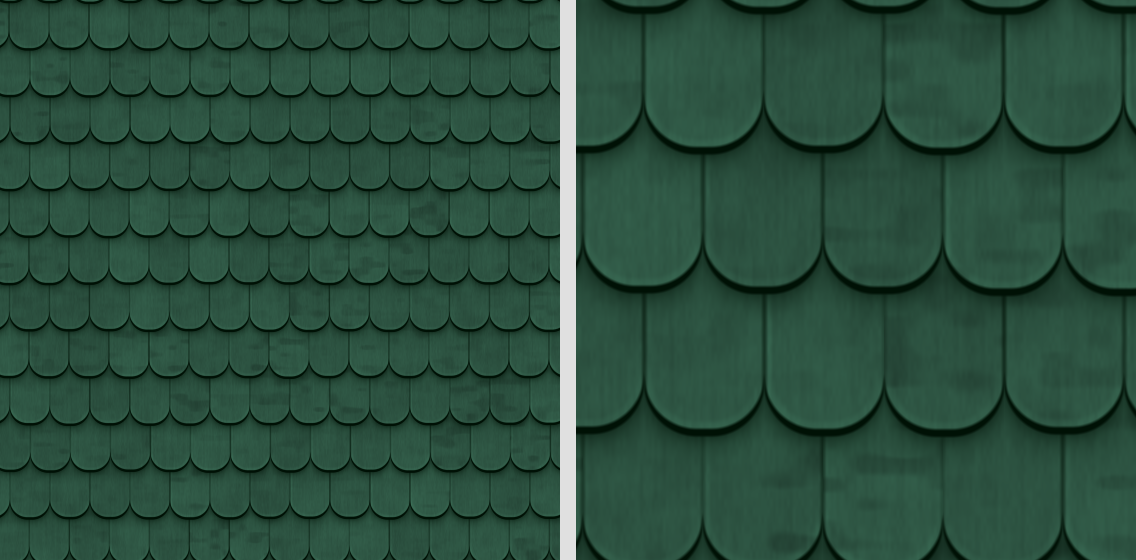
Left, the full canvas; right, a detail of the centre.
A three.js fragment shader for this texture:

```glsl
varying vec2 vUv;

const vec3 PAINT = vec3(0.178, 0.330, 0.260);
const vec3 DEEP = vec3(0.0, 0.065, 0.02);

float hash(vec2 p) {
  vec3 q = fract(vec3(p.xyx) * 0.1031);
  q += dot(q, q.yzx + 33.33);
  return fract((q.x + q.y) * q.z);
}

float noise(vec2 p) {
  vec2 i = floor(p);
  vec2 f = fract(p);
  f = f * f * (3.0 - 2.0 * f);
  return mix(mix(hash(i), hash(i + vec2(1.0, 0.0)), f.x),
             mix(hash(i + vec2(0.0, 1.0)), hash(i + 1.0), f.x), f.y);
}

// Distance to a long shingle with a rounded foot at height zero
float shingle(float x, float height) {
  vec2 corner = max(vec2(abs(x) - 0.06, 0.44 - height), 0.0);
  return length(corner) - 0.44;
}

// Painted wood with a tint, grain and smudges for each shingle
vec3 woodFace(vec2 local, vec2 id) {
  vec2 p = local + id * vec2(7.3, 5.7);
  float grain = noise(p * vec2(26.0, 2.5)) - 0.5;
  float fine = noise(p * vec2(42.0, 14.0)) - 0.5;
  float cloud = noise(p * vec2(2.5, 3.5)) - 0.5;
  float smudge = smoothstep(0.55, 0.9, noise(p * vec2(3.0, 6.0) + 19.0));
  float worn = smoothstep(0.55, 1.0, hash(id + 41.0));
  float tone = 1.0 + 0.10 * (hash(id + 11.0) - 0.5);
  tone += 0.07 * grain + 0.06 * fine + 0.09 * cloud;
  tone -= smudge * (0.04 + 0.12 * worn);
  return PAINT * tone;
}

void main() {
  const float rowHeight = 1.172;
  vec2 p = vec2(vUv.x, 1.0 - vUv.y) * 14.0 - vec2(0.237, 0.091);
  float currentRow = floor(p.y / rowHeight);
  vec3 color = PAINT;

  // Overlapping courses, from the lowest layer to the highest
  for (int i = 0; i < 3; i++) {
    float row = currentRow + 1.0 - float(i);
    float x = p.x - 0.5 * mod(row, 2.0) + 0.05 * (hash(vec2(row, 3.0)) - 0.5);
    vec2 id = vec2(floor(x), row) + 50.0;
    float across = fract(x) - 0.5;
    float height = (row + 1.0) * rowHeight - p.y + 0.025 * (hash(id) - 0.5);
    float body = shingle(across, height);
    float face = shingle(across, height - 0.06);

    // Soft shadow cast on the course below
    float shadow = 0.52 * exp(-9.0 * max(body, 0.0));
    color = mix(color, DEEP, shadow);

    // Face, lit rim and seams between neighbours
    vec3 wood = woodFace(vec2(across, height), id);
    float foot = 1.0 - smoothstep(0.3, 0.6, height);
    wood *= 1.0 + 0.10 * foot * smoothstep(-0.09, -0.03, face);
    float leftGlint = smoothstep(0.02, 0.04, across + 0.5)
                    * (1.0 - smoothstep(0.04, 0.08, across + 0.5));
    wood *= 1.0 + 0.12 * leftGlint * hash(id + 23.0);
    float seam = 1.0 - smoothstep(0.0, 0.035, 0.5 - abs(across));
    float seamId = floor(x + 0.5) + 70.0;
    wood = mix(wood, DEEP, seam * (0.2 + 0.4 * hash(vec2(seamId, row + 50.0))));

    // Dark thickness shows beneath the face
    vec3 layer = mix(wood, DEEP, smoothstep(-0.02, 0.015, face) * (1.0 - smoothstep(0.44, 0.54, height)));
    color = mix(layer, color, smoothstep(-0.015, 0.015, body) * (1.0 - smoothstep(0.44, 0.5, height)));
  }

  gl_FragColor = vec4(color, 1.0);
}
```
